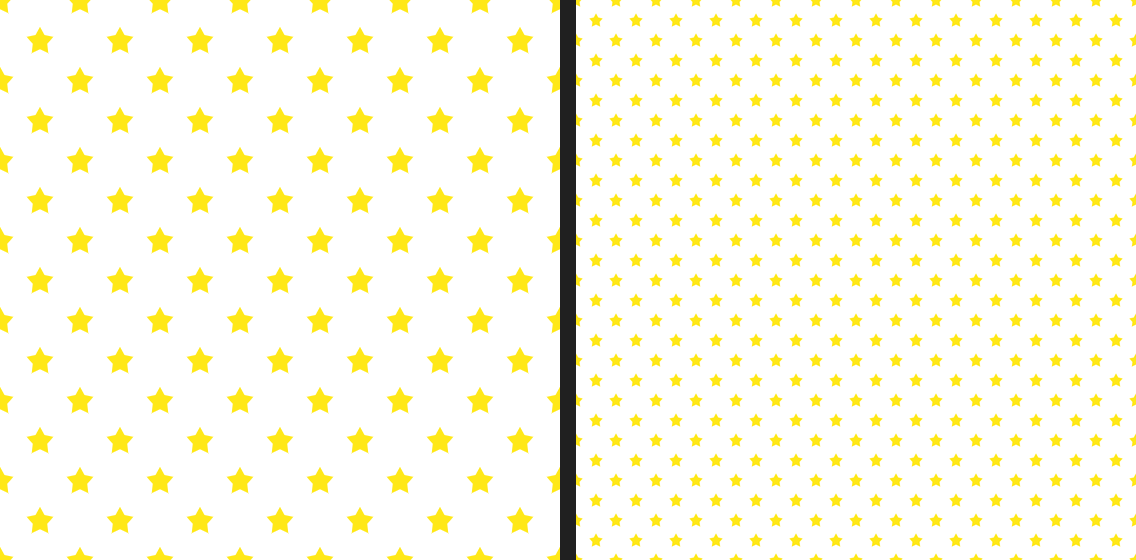
Left, the tile; right, the same tile 2 across and 2 down.
Give the GLSL for this pattern, as a WebGL 1 fragment shader.

```glsl
precision highp float;
// Small yellow five-pointed stars in staggered rows on a white ground.

uniform vec2 u_resolution;

const float REPEATS = 7.0;          // cells across and down, two stars each
const float TIP_RADIUS = 0.176;     // star sizes in cell units
const float VALLEY_RADIUS = 0.095;
const float STAR_STRETCH = 1.035;   // stars are slightly taller than wide
const float STAR_DROP = 0.017;      // centres the star's bounding box
const vec3 GROUND = vec3(1.0);
const vec3 YELLOW = vec3(1.0, 0.91, 0.09);

// Reflects p onto the inner side of a mirror line through the origin.
vec2 fold(vec2 p, vec2 normal) {
    return p - 2.0 * max(dot(p, normal), 0.0) * normal;
}

// Signed edge distance of a five-pointed star with one tip pointing up.
float starDistance(vec2 p, float tipRadius, float valleyRadius) {
    float halfSector = radians(36.0);
    vec2 mirror = vec2(cos(halfSector), -sin(halfSector));
    p.x = abs(p.x);
    p = fold(p, mirror);
    p = fold(p, vec2(-mirror.x, mirror.y));
    p.x = abs(p.x);

    vec2 tip = vec2(0.0, tipRadius);
    vec2 valley = valleyRadius * vec2(sin(halfSector), cos(halfSector));
    vec2 edge = valley - tip;
    return dot(p - tip, normalize(vec2(-edge.y, edge.x)));
}

// One star per unit cell, placed on the whole-number lattice points.
float starLattice(vec2 p) {
    vec2 local = fract(p + 0.5) - 0.5;
    local.y = (local.y + STAR_DROP) / STAR_STRETCH;
    return starDistance(local, TIP_RADIUS, VALLEY_RADIUS);
}

void main() {
    vec2 cell = gl_FragCoord.xy / u_resolution * REPEATS;
    float pixel = REPEATS / min(u_resolution.x, u_resolution.y);

    // Two interleaved lattices form the staggered rows.
    float d = min(starLattice(cell), starLattice(cell + 0.5));
    float coverage = clamp(0.5 - d / pixel, 0.0, 1.0);

    gl_FragColor = vec4(mix(GROUND, YELLOW, coverage), 1.0);
}
```
